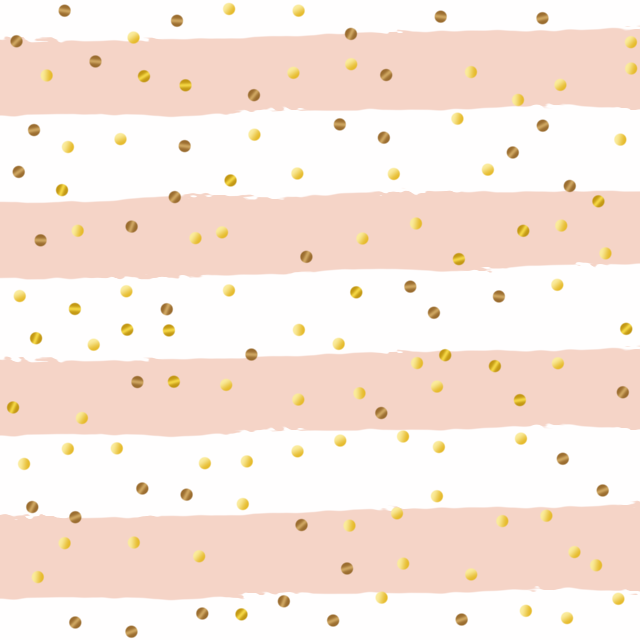
A Shadertoy shader for this pattern:

```glsl
// Four rough-edged blush stripes on white, scattered with small foil confetti.
// Stripes repeat by row with noise-torn borders; dots sit on a jittered grid
// and pick one of three metallic gradients by hash.

float hash(vec2 p) {
    vec3 q = fract(p.xyx * 0.1031);
    q += dot(q, q.yzx + 33.33);
    return fract((q.x + q.y) * q.z);
}

float noise(vec2 p) {
    vec2 i = floor(p), f = fract(p);
    f = f * f * (3.0 - 2.0 * f);
    return mix(mix(hash(i), hash(i + vec2(1, 0)), f.x),
               mix(hash(i + vec2(0, 1)), hash(i + vec2(1, 1)), f.x), f.y);
}

// Border displacement: slow wander, fine grain and occasional brush snags
float tornEdge(vec2 p, float seed) {
    float wander = 0.010 * (noise(vec2(p.x * 7.0, seed)) - 0.5);
    float grain = 0.003 * (noise(vec2(p.x * 45.0, seed + 9.0)) - 0.5);
    float snag = smoothstep(0.62, 0.85, noise(vec2(p.x * 13.0, seed + 20.0)));
    float fleck = noise(vec2(p.x * 90.0 + p.y * 60.0, p.y * 260.0 + seed)) - 0.5;
    return wander + grain + 0.011 * snag * fleck;
}

// Coverage of the painted stripes, rising gently to the right
float stripes(vec2 p, float px) {
    float y = p.y - 0.010 - 0.019 * (p.x - 0.5);
    float row = floor(y * 4.0);
    float local = y - (row + 0.5) / 4.0;
    float seed = row == 2.0 ? 57.0 : 3.0;
    float halfHeight = row == 0.0 ? 0.065 : 0.060;
    vec2 q = vec2(p.x, local);
    float top = local - halfHeight - tornEdge(q, seed);
    float bottom = -halfHeight + tornEdge(q, seed + 101.0) - local;
    return smoothstep(px, -px, max(top, bottom));
}

// Foil colour at q, measured in dot radii from the dot's centre
vec3 foil(vec2 q, float kind, float turn) {
    float angle = kind < 0.5 ? -0.6 + 1.2 * (turn - 0.5) : 2.1 + 1.4 * (turn - 0.5);
    float t = dot(q, vec2(cos(angle), sin(angle)));
    if (kind < 0.5)
        return mix(vec3(0.98, 0.92, 0.61), vec3(0.90, 0.73, 0.17), smoothstep(-0.8, 0.9, t));
    float sheen = exp(-7.0 * t * t);
    return kind < 0.62
        ? mix(vec3(0.76, 0.59, 0.07), vec3(0.95, 0.83, 0.26), sheen)
        : mix(vec3(0.60, 0.42, 0.18), vec3(0.80, 0.64, 0.37), sheen);
}

void mainImage(out vec4 fragColor, in vec2 fragCoord) {
    vec2 p = fragCoord / iResolution.y;
    float px = 1.0 / iResolution.y;
    vec3 color = mix(vec3(1.0, 0.995, 0.995), vec3(0.96, 0.83, 0.78), stripes(p, px));

    // Confetti: one possible dot per cell, neighbours included for overlap
    const float radius = 0.0094;
    vec2 cell = floor(p * 12.0);
    for (int j = -1; j <= 1; j++)
    for (int i = -1; i <= 1; i++) {
        vec2 id = cell + vec2(i, j);
        if (hash(id + 71.0) > 0.87) continue;
        vec2 jitter = vec2(hash(id + 5.0), hash(id + 38.0));
        vec2 offset = p - (id + 0.125 + 0.75 * jitter) / 12.0;
        float cover = smoothstep(px, -px, length(offset) - radius);
        color = mix(color, foil(offset / radius, hash(id + 113.0), hash(id + 157.0)), cover);
    }
    fragColor = vec4(color, 1.0);
}
```
